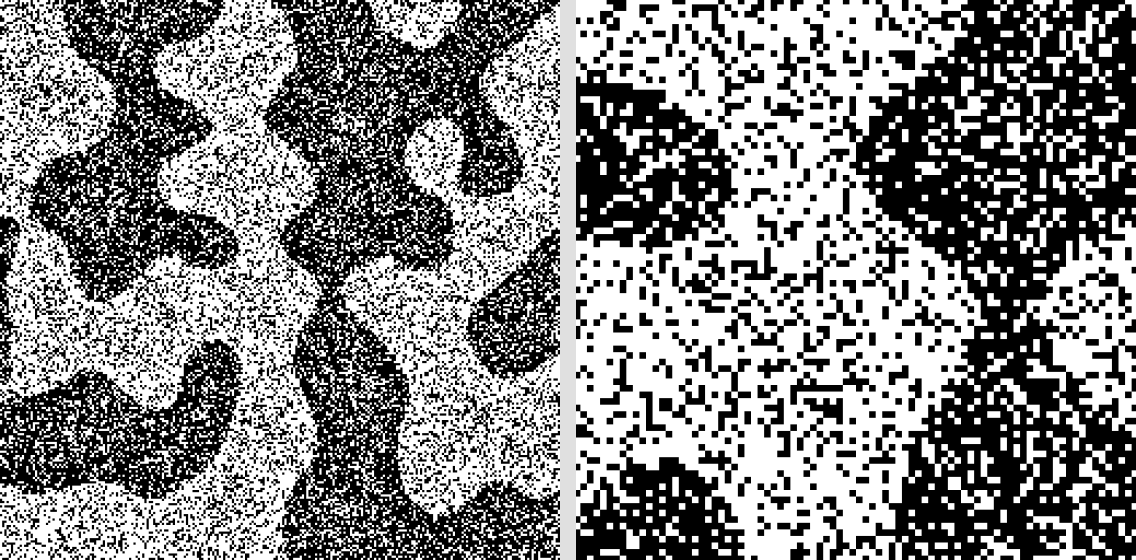
Left: the whole. Right: its middle third, enlarged.
Give the GLSL for this texture, as a Shadertoy shader.

```glsl
float hash(vec2 cell, uint seed) {
    uvec2 q = uvec2(ivec2(cell) + 4096);
    uint h = q.x * 1597334677u ^ q.y * 3812015801u ^ seed * 668265263u;
    h = (h ^ (h >> 16)) * 2146121005u;
    h = (h ^ (h >> 15)) * 2221713035u;
    h ^= h >> 16;
    return float(h >> 8) / 16777216.0;
}

float cornerSlope(vec2 corner, vec2 offset) {
    float angle = 6.28319 * hash(corner, 7u);
    return dot(vec2(cos(angle), sin(angle)), offset);
}

float gradientNoise(vec2 p) {
    vec2 i = floor(p), f = p - i;
    vec2 u = f * f * f * (f * (f * 6.0 - 15.0) + 10.0);
    vec2 e = vec2(1.0, 0.0);
    float low = mix(cornerSlope(i, f), cornerSlope(i + e, f - e), u.x);
    float high = mix(cornerSlope(i + e.yx, f - e.yx), cornerSlope(i + 1.0, f - 1.0), u.x);
    return mix(low, high, u.y);
}

// One square grain: white or black, with odds set by the patch it lies in
float grain(vec2 cell) {
    vec2 p = (cell + 0.5) / 256.0;
    float patches = gradientNoise(p * 5.0 + 0.37) + 0.08 * gradientNoise(p * 11.0 + 20.0);

    // Contrast is strongest along the patch borders and eases off inside
    float bias = mix(0.27, 0.15, smoothstep(0.0, 0.42, abs(patches)));
    float whiteShare = 0.5 + (patches > -0.01 ? bias : -bias);
    return step(hash(cell, 3u), whiteShare);
}

void mainImage(out vec4 fragColor, in vec2 fragCoord) {
    vec2 p = fragCoord / iResolution.y * 256.0 - 0.5;
    float pixelWidth = 256.0 / iResolution.y;

    // Blend neighbouring grains only across the pixel that holds their border
    vec2 cell = floor(p);
    vec2 blend = clamp((p - cell - 0.5) / pixelWidth + 0.5, 0.0, 1.0);
    float bottom = mix(grain(cell), grain(cell + vec2(1.0, 0.0)), blend.x);
    float top = mix(grain(cell + vec2(0.0, 1.0)), grain(cell + 1.0), blend.x);

    fragColor = vec4(vec3(mix(bottom, top, blend.y)), 1.0);
}
```
